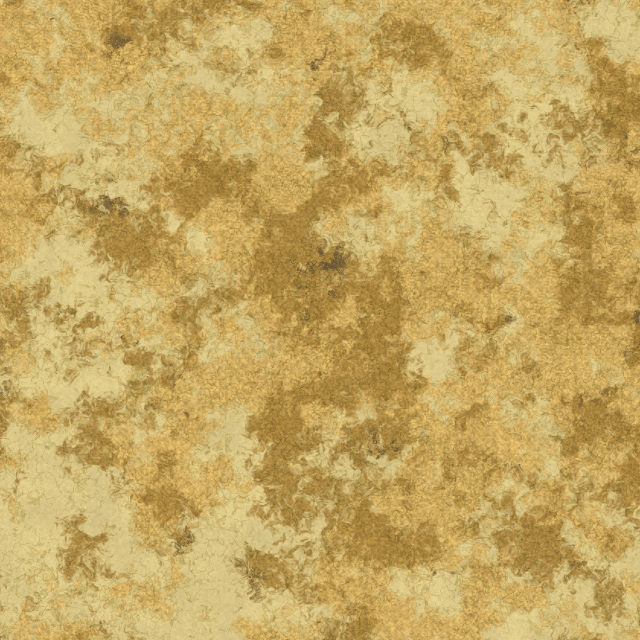
Reproduce this texture procedurally as a Shadertoy shader.

```glsl
#define PALE vec3(0.860, 0.785, 0.535)
#define OCHRE vec3(0.820, 0.665, 0.355)
#define BROWN vec3(0.645, 0.500, 0.225)
#define SOOT vec3(0.400, 0.335, 0.215)
#define OCHRE_SCALE 7.0
#define BROWN_SCALE 10.0
#define SPOT_SCALE 36.0
#define CRACK_SCALE 40.0
#define CRACK_WIDTH 0.12
#define GRAIN_SCALE 420.0
#define GRAIN_CONTRAST 0.34
#define ROUGHNESS 0.84

float hash(vec2 p) {
    return fract(sin(dot(p, vec2(127.1, 311.7))) * 43758.5453);
}

vec2 hash2(vec2 p) {
    return vec2(hash(p), hash(p + 57.3));
}

float noise(vec2 p) {
    vec2 cell = floor(p), f = fract(p);
    f = f * f * (3.0 - 2.0 * f);
    float low = mix(hash(cell), hash(cell + vec2(1, 0)), f.x);
    float high = mix(hash(cell + vec2(0, 1)), hash(cell + vec2(1, 1)), f.x);
    return mix(low, high, f.y);
}

vec2 noise2(vec2 p) {
    return vec2(noise(p), noise(p + 31.7)) - 0.5;
}

// Rough fractal noise, normalised to a mean of one half
float fbm(vec2 p) {
    float sum = 0.0, total = 0.0, amp = 1.0;
    for (int i = 0; i < 6; i++) {
        sum += amp * noise(p);
        total += amp;
        amp *= ROUGHNESS;
        p = mat2(1.6, 1.2, -1.2, 1.6) * p + 17.7;
    }
    return sum / total;
}

// Gap between the two nearest cell centres: zero along cell borders
float cellGap(vec2 p) {
    vec2 cell = floor(p), f = fract(p);
    float nearest = 8.0, second = 8.0;
    for (int y = -1; y <= 1; y++) {
        for (int x = -1; x <= 1; x++) {
            vec2 offset = vec2(x, y);
            float d = length(offset + hash2(cell + offset) - f);
            second = min(second, max(nearest, d));
            nearest = min(nearest, d);
        }
    }
    return second - nearest;
}

float cracks(vec2 p, float width) {
    return 1.0 - smoothstep(0.0, width, cellGap(p));
}

void mainImage(out vec4 fragColor, in vec2 fragCoord) {
    vec2 uv = fragCoord / iResolution.y;

    // Crumbled patches with ragged borders
    vec2 ragged = uv + noise2(uv * 50.0) * 0.014 + noise2(uv * 140.0) * 0.006;
    float ochreField = fbm(ragged * OCHRE_SCALE + 3.1);
    float brownField = fbm(ragged * BROWN_SCALE + 41.7);
    float ochre = smoothstep(0.40, 0.56, ochreField);
    float brown = smoothstep(0.46, 0.63, brownField);
    float crust = max(ochre, brown);

    vec3 color = PALE * (0.97 + 0.06 * noise(uv * 25.0));
    color = mix(color, OCHRE, ochre * 0.85);
    color = mix(color, BROWN, brown * 0.88);

    // Crooked crack networks, coarse on pale stone and fine on the crust
    vec2 crooked = uv + noise2(uv * 55.0) * 0.016 + noise2(uv * 170.0) * 0.008;
    float coarse = cracks(crooked * CRACK_SCALE, CRACK_WIDTH);
    float fine = cracks(crooked * CRACK_SCALE * 2.1 + 9.0, CRACK_WIDTH * 1.8);
    float coarseFade = smoothstep(0.2, 0.7, noise(uv * 22.0 + 5.0));
    float fineFade = smoothstep(0.25, 0.65, noise(uv * 50.0 + 15.0));
    color *= 1.0 - coarse * coarseFade * vec3(0.09, 0.09, 0.15);
    color *= 1.0 - fine * fineFade * crust * vec3(0.13, 0.12, 0.18);

    // Thin olive outline where the ochre begins
    float outline = 1.0 - smoothstep(0.0, 0.014, abs(ochreField - 0.45));
    color *= 1.0 - outline * (1.0 - brown) * vec3(0.09, 0.07, 0.11);

    // Sparse dark spots inside the brown
    float spots = smoothstep(0.52, 0.62, fbm(uv * SPOT_SCALE + 77.0));
    spots *= smoothstep(0.62, 0.80, noise(uv * 10.0 + 23.0));
    color = mix(color, SOOT, spots * brown * 0.8);

    // Grain, stronger on the crust than on the pale stone
    float grain = 0.6 * noise(uv * GRAIN_SCALE) + 0.4 * noise(uv * GRAIN_SCALE * 0.47 + 13.0) - 0.5;
    color *= 1.0 + grain * GRAIN_CONTRAST * mix(0.3, 1.0, crust) * vec3(1.0, 1.05, 1.25);

    fragColor = vec4(color, 1.0);
}
```
